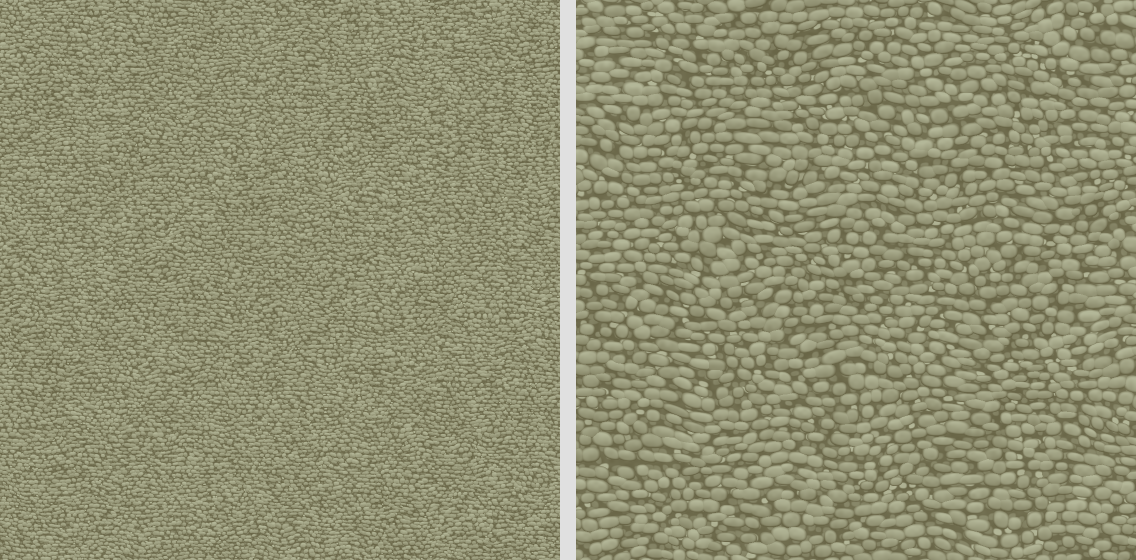
Left: the whole. Right: its middle third, enlarged.
Reproduce this texture procedurally as a Shadertoy shader.

```glsl
// Olive woven upholstery cloth: plump, slightly flattened yarn knots packed in
// staggered rows, lit from above, with finer threads and pale glints in the gaps.
// Each layer keeps the highest of nine jittered superellipse knots per sample.

const vec3 SHADOW_OLIVE = vec3(0.445, 0.435, 0.315);
const vec3 LIGHT_OLIVE = vec3(0.670, 0.680, 0.560);
const vec2 KNOT_COUNT = vec2(98.0, 136.0);
const vec2 THREAD_COUNT = vec2(165.0, 205.0);
const int SAMPLES = 2;

float hash(vec2 p) {
    return fract(sin(dot(p, vec2(127.1, 311.7))) * 43758.5453);
}

float valueNoise(vec2 p) {
    vec2 cell = floor(p);
    vec2 f = fract(p);
    f = f * f * (3.0 - 2.0 * f);
    float low = mix(hash(cell), hash(cell + vec2(1.0, 0.0)), f.x);
    float high = mix(hash(cell + vec2(0.0, 1.0)), hash(cell + 1.0), f.x);
    return mix(low, high, f.y);
}

// Highest knot at p: x = height, y = vertical slope position, z = random value
vec3 knotLayer(vec2 p, float seed, vec2 smallest, vec2 largest) {
    vec3 top = vec3(-1.0, 0.0, 0.0);
    vec2 home = floor(p);
    for (int j = -1; j <= 1; j++) {
        for (int i = -1; i <= 1; i++) {
            vec2 cell = home + vec2(float(i), float(j));
            vec2 key = cell + seed;
            vec2 jitter = vec2(hash(key + 3.1), hash(key + 17.7)) - 0.5;
            float stagger = 0.5 * mod(cell.y, 2.0) - 0.25;
            vec2 centre = cell + 0.5 + vec2(stagger, 0.0) + jitter * vec2(0.48, 0.55);
            vec2 size = mix(smallest, largest, vec2(hash(key + 29.3), hash(key + 41.9)));
            vec2 d = p - centre;
            d.y += d.x * (hash(key + 53.3) - 0.4) * 0.5;
            d /= size;
            vec2 bulge = pow(abs(d), vec2(2.5));
            float height = 1.0 - bulge.x - bulge.y;
            if (height > top.x) top = vec3(height, d.y, hash(key + 67.1));
        }
    }
    return top;
}

// Lightness of the cloth, 0 in the deepest gaps and 1 on bright yarn
float clothTone(vec2 uv) {
    vec2 drift = vec2(valueNoise(uv * 24.0), valueNoise(uv * 24.0 + 50.0)) - 0.5;
    vec2 warped = uv + drift * 0.010;

    vec3 knot = knotLayer(warped * KNOT_COUNT, 0.0, vec2(0.40, 0.36), vec2(0.72, 0.62));
    float body = smoothstep(0.0, 0.70, knot.x);
    float knotTone = 0.76 * body + 0.34 * knot.y + 0.26 * (knot.z - 0.5);

    vec3 thread = knotLayer(warped * THREAD_COUNT, 91.0, vec2(0.32), vec2(0.58, 0.50));
    float threadBody = smoothstep(0.0, 0.8, thread.x);
    float glint = smoothstep(0.80, 0.90, thread.z);
    float gapTone = threadBody * (0.36 + 0.70 * glint);

    float tone = mix(gapTone, knotTone, smoothstep(0.0, 0.22, knot.x));
    float fibre = valueNoise(uv * vec2(330.0, 390.0)) - 0.5;
    float broad = valueNoise(vec2(uv.x + uv.y, 2.0 * (uv.y - uv.x)) * 9.0) - 0.5;
    return tone + 0.16 * fibre + 0.08 * broad;
}

void mainImage(out vec4 fragColor, in vec2 fragCoord) {
    // Average a small grid of samples to smooth the knot edges
    float tone = 0.0;
    for (int j = 0; j < SAMPLES; j++) {
        for (int i = 0; i < SAMPLES; i++) {
            vec2 offset = (vec2(float(i), float(j)) + 0.5) / float(SAMPLES) - 0.5;
            tone += clothTone((fragCoord + offset) / iResolution.y);
        }
    }
    tone /= float(SAMPLES * SAMPLES);

    // Contrast and olive colour ramp
    tone = clamp((tone - 0.5) * 1.12 + 0.5, -0.15, 1.15);
    fragColor = vec4(mix(SHADOW_OLIVE, LIGHT_OLIVE, tone), 1.0);
}
```
